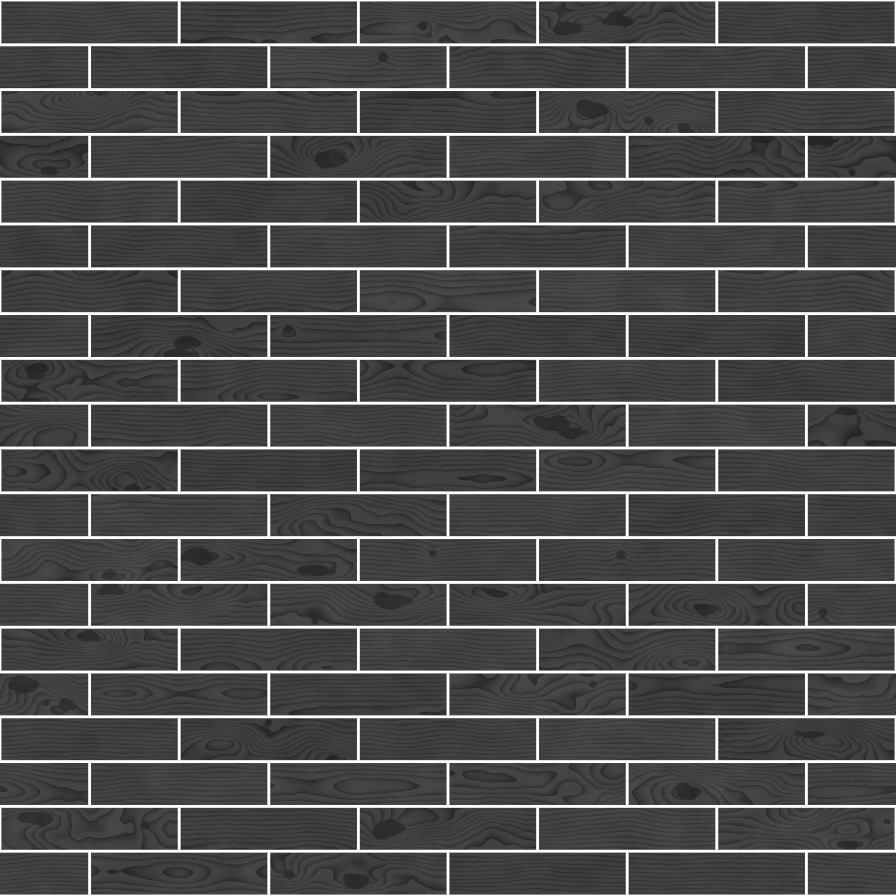
This texture is drawn by a Shadertoy shader. Its source:

```glsl
// Charcoal wood planks laid in a running bond with thin white joints.
// Each plank cuts growth rings around a bent pith; some also carry knots.
// Plank ids wrap around the canvas and grain is local to a plank, so it tiles.

const vec2 PLANKS = vec2(5.0, 20.0);    // planks across and rows down
const float JOINT_WIDTH = 0.0032;       // fraction of the canvas
const float RINGS = 11.0;               // growth rings per plank height
const float FIGURED_SHARE = 0.36;       // planks with large, looping grain
const float PIN_KNOT_SHARE = 0.08;      // planks with a small round knot
const float TONE_VARIATION = 0.012;     // brightness change between planks
const float MOTTLE = 0.03;              // cloudy variation within a plank
const vec3 JOINT_COLOR = vec3(1.0);
const vec3 EARLY_WOOD = vec3(0.262);
const vec3 LATE_WOOD = vec3(0.165);
const vec3 KNOT_COLOR = vec3(0.155);

// Integer hash: four values from 0 to 1 for a lattice point.
vec4 hash4(vec2 cell, uint salt) {
    uvec2 c = uvec2(ivec2(cell));
    uvec4 v = uvec4(c.x, c.y, salt, c.x ^ (c.y << 8u));
    v = v * 1664525u + 1013904223u;
    for (int i = 0; i < 2; i++) {
        v += v.yzwx * v.wxyz;
        v ^= v >> 16u;
    }
    return vec4(v & 0xffffu) / 65535.0;
}

// Smooth value noise, 0 to 1.
float noise(vec2 p) {
    vec2 i = floor(p), f = p - i;
    f = f * f * (3.0 - 2.0 * f);
    vec2 e = vec2(1.0, 0.0);
    return mix(mix(hash4(i, 7u).x, hash4(i + e.xy, 7u).x, f.x),
               mix(hash4(i + e.yx, 7u).x, hash4(i + e.xx, 7u).x, f.x), f.y);
}

// p is centred on the plank, in units of its height.
// Returns the ring count in x and the dark knot mask in y.
vec2 grain(vec2 p, vec2 id, vec4 traits) {
    vec2 seed = 20.0 + id * vec2(17.0, 13.0);
    float figured = step(1.0 - FIGURED_SHARE, traits.y);
    float knotMask = 0.0;

    // Distance to a pith that rises and sinks along the plank.
    float pith = (traits.x * 2.0 - 1.0) * 1.3;
    float depth = 0.04 + 0.45 * noise(vec2(p.x * 0.7, 0.5) + seed);
    float radius = length(vec2(p.y - pith, depth));

    // Slow waves and small ripples of the fibres.
    float wave = noise(p * vec2(1.1, 1.6) + seed) - 0.5;
    float ripple = noise(p * vec2(4.0, 5.0) + seed) - 0.5;
    radius += wave * mix(0.12, 0.6, figured) + ripple * mix(0.02, 0.06, figured);

    // Broad knots push the rings into closed loops.
    for (uint i = 0u; i < 2u; i++) {
        vec4 k = hash4(id, 31u + i);
        vec2 q = p - vec2(k.x * 3.4 - 1.7, k.y - 0.5);
        q += 0.16 * vec2(ripple, wave);
        float d = length(q * vec2(0.85, 2.0));
        radius -= figured * (0.35 + 0.35 * k.z) * exp(-2.5 * d * d);
        float core = 0.16 + 0.2 * k.w + 0.3 * ripple;
        float mask = 1.0 - smoothstep(core - 0.05, core + 0.03, d);
        knotMask = max(knotMask, mask * figured * step(0.4, k.z));
    }

    // A small round knot bends only the nearest fibres.
    vec4 pin = hash4(id, 53u);
    vec2 toPin = p - (pin.xy - 0.5) * vec2(3.4, 0.7);
    float hasPin = step(traits.w, PIN_KNOT_SHARE);
    float pinDistance = length(toPin) + 0.05 * ripple;
    radius -= hasPin * 0.12 * exp(-25.0 * dot(toPin, toPin));
    float pinMask = 1.0 - smoothstep(0.06, 0.13, pinDistance);
    knotMask = max(knotMask, hasPin * pinMask);

    return vec2(radius * RINGS * mix(1.0, 0.62, figured), knotMask);
}

void mainImage(out vec4 fragColor, in vec2 fragCoord) {
    vec2 uv = fragCoord / iResolution.xy;
    float pixel = 1.0 / min(iResolution.x, iResolution.y);

    // Running bond: every other row moves by half a plank.
    vec2 grid = uv * PLANKS;
    grid.x += 0.5 * (1.0 - mod(floor(grid.y), 2.0));
    vec2 id = mod(floor(grid), PLANKS);
    vec2 local = fract(grid) - 0.5;
    vec2 p = local * vec2(PLANKS.y / PLANKS.x, 1.0);
    vec4 traits = hash4(id, 1u);

    // Each ring darkens slowly, then ends at a sharp edge.
    vec2 wood = grain(p, id, traits);
    float width = fwidth(wood.x);
    float phase = fract(wood.x);
    float edge = smoothstep(0.0, clamp(width, 0.06, 0.5), 1.0 - phase);
    float late = phase * phase * phase * edge * 1.25;
    late = mix(late, 0.2, smoothstep(0.55, 1.2, width));

    // Wood tone, cloudy patches and fine fibres.
    vec3 color = mix(EARLY_WOOD, LATE_WOOD, late);
    color = mix(color, KNOT_COLOR, 0.8 * wood.y);
    vec2 seed = 60.0 + id * 11.0;
    color += MOTTLE * (noise(p * vec2(2.0, 3.0) + seed) - 0.5);
    color += 0.5 * MOTTLE * (noise(p * vec2(9.0, 24.0) + seed) - 0.5);
    color += TONE_VARIATION * (traits.z * 2.0 - 1.0);

    // White joints centred on the plank borders.
    vec2 border = (0.5 - abs(local)) / PLANKS;
    float inside = 0.5 * JOINT_WIDTH - min(border.x, border.y);
    float joint = clamp(inside / pixel + 0.5, 0.0, 1.0);
    fragColor = vec4(mix(color, JOINT_COLOR, joint), 1.0);
}
```
